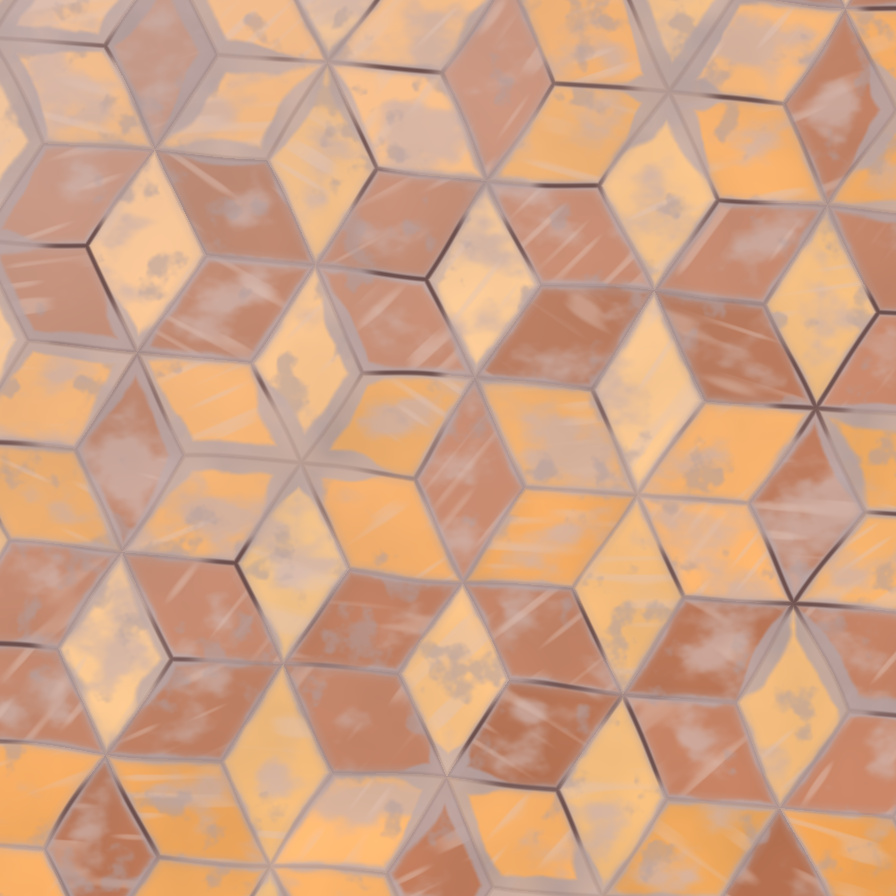
Reproduce this pattern procedurally as a WebGL 1 fragment shader.

```glsl
precision highp float;

uniform vec2 u_resolution;

#define ORIGIN vec2(0.514, 0.353)
#define AXIS_A vec2(0.1966, 0.0964)
#define AXIS_B vec2(0.1797, -0.1270)
#define JOINT_WIDTH 0.0034
#define JOINT_SMEAR 0.013
#define EDGE_WOBBLE 0.007
#define WEAR 0.75
#define BROWN vec3(0.735, 0.455, 0.325)
#define ORANGE vec3(0.955, 0.645, 0.330)
#define CREAM vec3(0.960, 0.760, 0.510)
#define MORTAR vec3(0.690, 0.620, 0.625)
#define DUST vec3(0.815, 0.705, 0.675)

float hash(vec2 p) {
  vec3 h = fract(p.xyx * vec3(0.1031, 0.1030, 0.0973));
  h += dot(h, h.yzx + 33.33);
  return fract((h.x + h.y) * h.z);
}

float noise(vec2 p) {
  vec2 cell = floor(p);
  vec2 f = fract(p);
  f = f * f * (3.0 - 2.0 * f);
  float low = mix(hash(cell), hash(cell + vec2(1.0, 0.0)), f.x);
  float high = mix(hash(cell + vec2(0.0, 1.0)), hash(cell + 1.0), f.x);
  return mix(low, high, f.y);
}

float fbm(vec2 p) {
  float sum = 0.0;
  float gain = 0.53;
  for (int i = 0; i < 4; i++) {
    sum += gain * noise(p);
    p = mat2(1.6, 1.2, -1.2, 1.6) * p + 7.3;
    gain *= 0.5;
  }
  return sum;
}

float cross2(vec2 a, vec2 b) {
  return a.x * b.y - a.y * b.x;
}

// Rhombus lookup: centre in lattice units, border distance, colour class
void findTile(vec2 p, out vec2 centre, out float border, out float brown, out float upright) {
  vec2 q = vec2(cross2(p, AXIS_B), cross2(AXIS_A, p)) / cross2(AXIS_A, AXIS_B);
  vec2 cell = floor(q);
  vec2 f = q - cell;
  float upper = step(1.0, f.x + f.y);
  f = mix(f, 1.0 - f, upper);
  float w = 1.0 - f.x - f.y;

  // Gap between the two smallest barycentric weights
  float least = min(w, min(f.x, f.y));
  float middle = max(min(f.x, f.y), min(max(f.x, f.y), w));
  border = (middle - least) * 0.5 * length(AXIS_A);

  vec2 start = cell + vec2(0.0, 1.0);
  vec2 span = vec2(1.0, -1.0);
  upright = 1.0;
  if (w > least) {
    upright = 0.0;
    bool alongA = f.y <= f.x;
    span = alongA ? vec2(1.0, 0.0) : vec2(0.0, 1.0);
    start = cell + upper * span.yx;
  }
  centre = start + 0.5 * span;

  // Four-step cycle of brown tiles across the lattice
  float phase = floor(mod(start.x - start.y + 0.5, 4.0));
  if (upright > 0.5) brown = 1.0 - step(0.5, phase);
  else if (span.x > 0.5) brown = step(1.5, phase);
  else brown = 1.0 - step(0.5, phase) * step(phase, 2.5);
}

void main() {
  vec2 uv = gl_FragCoord.xy / u_resolution.y;
  float soft = 0.0018 + 0.7 / u_resolution.y;

  // Hand-laid irregularity
  vec2 wobble = vec2(noise(uv * 9.0), noise(uv * 9.0 + 31.7)) - 0.5;
  vec2 p = uv - ORIGIN + wobble * EDGE_WOBBLE * 1.6;
  vec2 centre;
  float border, brown, upright;
  findTile(p, centre, border, brown, upright);
  vec2 id = centre * 2.0 + 40.0;
  float seed = hash(id);
  float tone = hash(id + 17.0);
  vec2 local = uv + vec2(seed, tone) * 5.0;

  // Fired clay: tone per tile, paler toward the upper left
  vec3 light = mix(ORANGE, CREAM, clamp(upright * 0.75 + 0.4 * seed - 0.08, 0.0, 1.0));
  vec3 color = mix(light, BROWN, brown);
  color *= 0.95 + 0.09 * tone;
  float cloud = fbm(local * 9.0);
  color *= 0.93 + 0.15 * cloud;
  float fade = 0.08 + 0.52 * uv.y * (1.0 - uv.x) + 0.12 * uv.y;
  vec3 haze = mix(vec3(0.94, 0.79, 0.69), DUST, brown);
  color = mix(color, haze, clamp(fade + 0.18 * (tone - 0.5), 0.0, 0.75));

  // Dusty blotches at tile centres and scraped streaks
  float blotch = fbm(local * vec2(17.0, 24.0)) + 5.0 * (border - 0.028);
  float amount = smoothstep(0.45, 0.78, blotch + 0.16 * (seed - 0.5));
  color = mix(color, DUST * (0.94 + 0.08 * cloud), amount * WEAR);
  vec2 dir = normalize(vec2(0.8, tone * 1.8 - 0.6));
  float streak = noise(vec2(dot(local, dir) * 13.0, cross2(local, dir) * 95.0));
  color = mix(color, vec3(0.88, 0.77, 0.72), 0.45 * smoothstep(0.68, 0.95, streak));
  float grime = smoothstep(0.62, 0.78, fbm(local * 27.0 + 9.0));
  color = mix(color, MORTAR, grime * 0.55);

  // Mortar joints, smeared over the tiles in places
  float rough = fbm(uv * 38.0) - 0.5;
  float smear = smoothstep(0.56, 0.86, noise(uv * 8.0 + 3.0));
  float width = JOINT_WIDTH * (0.7 + 0.7 * seed) + JOINT_SMEAR * smear;
  float edge = border + rough * EDGE_WOBBLE;
  float joint = 1.0 - smoothstep(width - soft, width + soft * 1.6, edge);
  vec3 grout = mix(MORTAR, haze, 0.35 * noise(uv * 24.0)) * (0.94 + 0.14 * cloud);
  color = mix(color, grout, joint * 0.86);

  // Rubbed rim and dark cracks along open joints
  float rim = 1.0 - smoothstep(0.004, 0.014, border);
  color = mix(color, grout, rim * 0.22 * (1.0 - joint));
  float open = smoothstep(0.54, 0.8, noise(uv * 11.0 + 50.0)) * (1.0 - smear);
  float crack = 1.0 - smoothstep(0.0007, 0.0015 + soft, border);
  color = mix(color, vec3(0.36, 0.24, 0.23), crack * (0.12 + 0.7 * open));

  gl_FragColor = vec4(color, 1.0);
}
```
